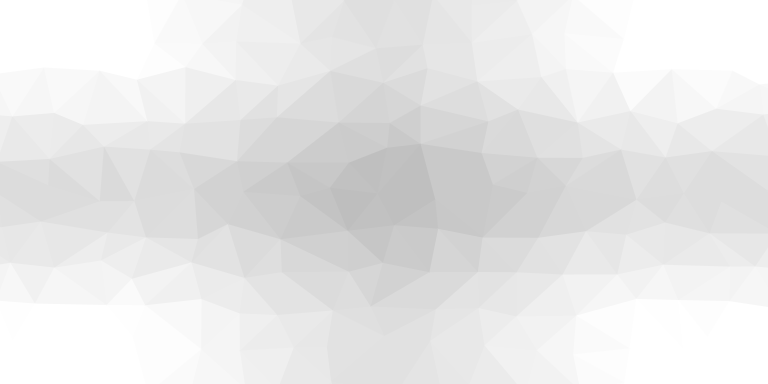
This background is drawn by a Shadertoy shader. Its source:

```glsl
const vec2  CELL = vec2(0.125, 0.1);        // mesh spacing, in canvas heights
const vec2  JITTER = vec2(0.56, 0.52);      // vertex scatter, in cells
const vec2  CENTER = vec2(0.006, -0.004);   // where the two bands cross
const vec2  BAND_REACH = vec2(0.625, 0.325); // half widths: upright, level
const vec2  BAND_DEPTH = vec2(0.132, 0.150); // darkening: upright, level
const float SHADE_NOISE = 0.014;
const float SEED = 37.0;

vec2 hash22(vec2 p) {
    vec3 q = fract((p + SEED).xyx * vec3(0.1031, 0.1030, 0.0973));
    q += dot(q, q.yzx + 33.33);
    return fract((q.xx + q.yz) * q.zy);
}

vec2 meshVertex(vec2 node) {
    return (node + (hash22(node) - 0.5) * JITTER) * CELL;
}

// Flat grey of a facet: two crossing bands that darken additively
float facetShade(vec2 middle) {
    vec2 bands = max(1.0 - abs(middle - CENTER) / BAND_REACH, 0.0);
    float dark = dot(bands, BAND_DEPTH);
    float noise = hash22(middle * 91.7).x - 0.5;
    return clamp(1.0 - dark + noise * SHADE_NOISE * smoothstep(0.0, 0.03, dark), 0.0, 1.0);
}

// Signed distance to the line a-b, positive on its left
float edgeDistance(vec2 p, vec2 a, vec2 b) {
    vec2 e = b - a, q = p - a;
    return (e.x * q.y - e.y * q.x) / length(e);
}

// Adds a counter-clockwise facet as (shade * coverage, coverage)
void addFacet(inout vec2 sum, vec2 p, vec2 a, vec2 b, vec2 c, float pixel) {
    float inside = min(edgeDistance(p, a, b),
                   min(edgeDistance(p, b, c), edgeDistance(p, c, a)));
    float coverage = clamp(0.5 + inside / pixel, 0.0, 1.0);
    if (coverage > 0.0) sum += coverage * vec2(facetShade((a + b + c) / 3.0), 1.0);
}

void mainImage(out vec4 fragColor, in vec2 fragCoord) {
    vec2 p = (fragCoord - 0.5 * iResolution.xy) / iResolution.y;
    float pixel = 1.0 / iResolution.y;
    vec2 home = floor(p / CELL);
    vec2 sum = vec2(0.0);

    // Scattered vertices can push facets into neighbouring cells
    for (int j = -1; j <= 1; j++) {
        for (int i = -1; i <= 1; i++) {
            vec2 node = home + vec2(i, j);
            vec2 a = meshVertex(node);
            vec2 b = meshVertex(node + vec2(1.0, 0.0));
            vec2 c = meshVertex(node + vec2(1.0, 1.0));
            vec2 d = meshVertex(node + vec2(0.0, 1.0));

            // Split each quad along its shorter diagonal
            if (distance(a, c) < distance(b, d)) {
                addFacet(sum, p, a, b, c, pixel);
                addFacet(sum, p, a, c, d, pixel);
            } else {
                addFacet(sum, p, a, b, d, pixel);
                addFacet(sum, p, b, c, d, pixel);
            }
        }
    }

    float shade = sum.y > 0.0 ? sum.x / sum.y : facetShade(p);
    fragColor = vec4(vec3(shade), 1.0);
}
```
